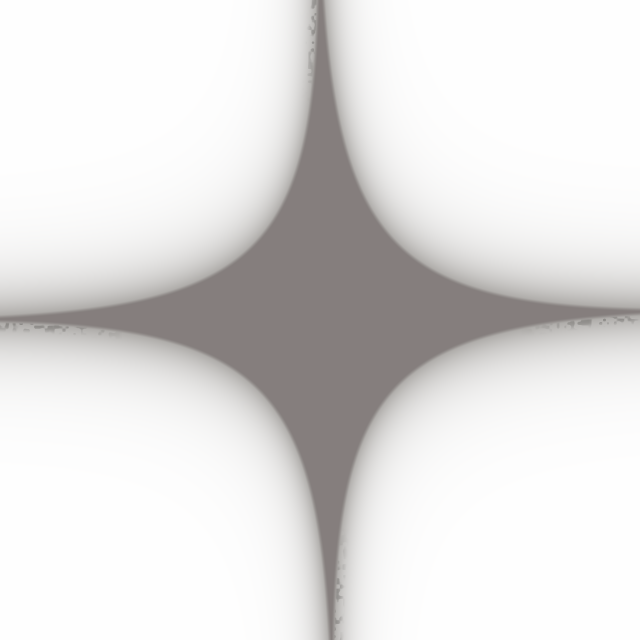
This background is drawn by a WebGL 1 fragment shader. Its source:

```glsl
precision highp float;
// A soft grey four-pointed star with concave sides on white.
// Each side is a superellipse arc on slightly sheared axes; the gaps to it
// across and along the canvas give the edge, the halo and faint tip grain.

uniform vec2 u_resolution;

#define STAR_COLOR vec3(0.520, 0.495, 0.490)
#define PAPER_COLOR vec3(0.998)
#define HALO_SHADE vec3(0.330, 0.340, 0.352)
#define HALO_SIZE vec2(0.025, 0.048)
#define CURVE_POWER 0.354
#define REACH vec2(0.807, 0.766)
#define REACH_UPPER_RIGHT vec2(0.742, 0.853)
#define EDGE_BLUR 0.0038
#define GRAIN_SCALE 180.0
#define GRAIN_SHADE 0.14

float hash(vec2 cell) {
  return fract(sin(dot(cell, vec2(127.1, 311.7))) * 43758.5453);
}

float valueNoise(vec2 p) {
  vec2 cell = floor(p);
  vec2 f = fract(p);
  f = f * f * (3.0 - 2.0 * f);
  float low = mix(hash(cell), hash(cell + vec2(1.0, 0.0)), f.x);
  float high = mix(hash(cell + vec2(0.0, 1.0)), hash(cell + vec2(1.0)), f.x);
  return mix(low, high, f.y);
}

// Position relative to the two slightly tilted arms
vec2 starSpace(vec2 p) {
  return p - vec2(0.518 - 0.018 * p.y, 0.5013 + 0.0124 * p.x);
}

// Signed horizontal and vertical gaps to the curved side; negative inside
vec2 sideGaps(vec2 q) {
  vec2 reach = (q.x > 0.0 && q.y > 0.0) ? REACH_UPPER_RIGHT : REACH;
  vec2 a = abs(q);
  vec2 powered = pow(max(a / reach, 1e-5), vec2(CURVE_POWER));
  vec2 side = reach * pow(max(1.0 - powered.yx, 1e-5), vec2(1.0 / CURVE_POWER));
  return a - side;
}

// Distance to the line joining both gap ends, keeping the sign
float gapDistance(vec2 gap) {
  float d = abs(gap.x * gap.y) / max(length(gap), 1e-6);
  return gap.x < 0.0 ? -d : d;
}

// Rough specks beside the thin ends of some arms
float tipGrain(vec2 p, vec2 q, float d) {
  float onVertical = step(q.x * q.y, 0.0) * smoothstep(0.32, 0.44, abs(q.y));
  float onHorizontal = step(q.y, 0.0) * smoothstep(0.29, 0.42, abs(q.x));
  float band = smoothstep(0.0, 0.004, d) * (1.0 - smoothstep(0.006, 0.018, d));
  float specks = smoothstep(0.45, 0.8, valueNoise(p * GRAIN_SCALE));
  return max(onVertical, onHorizontal) * band * specks;
}

void main() {
  vec2 p = gl_FragCoord.xy / u_resolution;
  vec2 q = starSpace(p);
  vec2 gap = sideGaps(q);
  float d = gapDistance(gap);

  // Halo: wide above and below the level arms, narrow beside the upright ones
  float haloDistance = max(gapDistance(gap / HALO_SIZE), 0.0);
  vec3 color = PAPER_COLOR - HALO_SHADE * exp(-haloDistance);
  color -= GRAIN_SHADE * tipGrain(p, q, d);

  // Star body with a soft edge
  float outside = smoothstep(-EDGE_BLUR, EDGE_BLUR, d);
  gl_FragColor = vec4(mix(STAR_COLOR, color, outside), 1.0);
}
```
